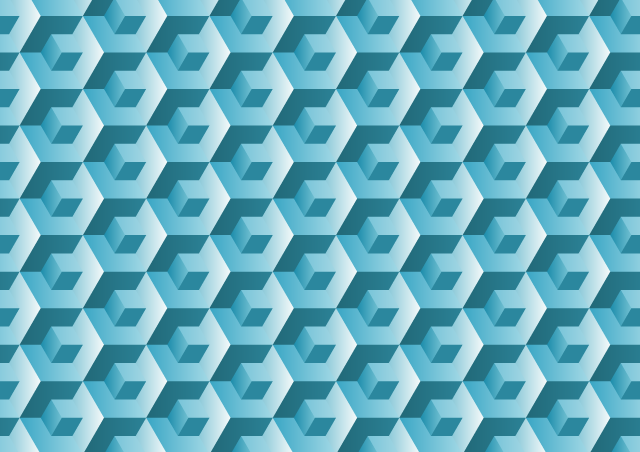
Give the GLSL for this pattern, as a WebGL 1 fragment shader.

```glsl
precision highp float;
// Flat-topped hexagons in a honeycomb, each split into three shaded rhombi
// that read as a hollow corner, with a half-size solid cube set in the middle.
// Every face has a left-to-right gradient; edges are smoothed by supersampling.

uniform vec2 u_resolution;

const float SQRT3 = 1.7320508;

// Offset from the nearest hexagon centre, for hexagons of circumradius 1.
vec2 hexOffset(vec2 p) {
  vec2 period = vec2(3.0, SQRT3);
  vec2 a = mod(p + 0.5 * period, period) - 0.5 * period;
  vec2 b = mod(p, period) - 0.5 * period;
  return dot(a, a) < dot(b, b) ? a : b;
}

// Distance-like measure that equals 1 on the hexagon outline.
float hexRadius(vec2 p) {
  p = abs(p);
  return max(p.y, 0.5 * p.y + 0.5 * SQRT3 * p.x) * 2.0 / SQRT3;
}

vec3 ramp(vec3 left, vec3 right, float from, float to, float x) {
  return mix(left, right, clamp((x - from) / (to - from), 0.0, 1.0));
}

// Faces of the hollow corner, meeting along 60, 180 and 300 degrees.
vec3 hollowColor(vec2 p) {
  float slant = SQRT3 * abs(p.y);
  if (p.x > 0.0 && slant < 3.0 * p.x)
    return ramp(vec3(0.55, 0.79, 0.85), vec3(0.96, 0.98, 0.98), 0.25, 1.0, p.x);
  if (p.y > 0.0)
    return ramp(vec3(0.13, 0.41, 0.47), vec3(0.17, 0.51, 0.59), -1.0, 0.5, p.x);
  return ramp(vec3(0.22, 0.65, 0.77), vec3(0.64, 0.85, 0.90), -1.0, 0.5, p.x);
}

// Faces of the solid cube, meeting along 0, 120 and 240 degrees.
vec3 cubeColor(vec2 p) {
  float slant = SQRT3 * abs(p.y);
  if (p.x < 0.0 && slant < -3.0 * p.x)
    return ramp(vec3(0.11, 0.55, 0.67), vec3(0.44, 0.75, 0.82), -0.5, 0.0, p.x);
  if (p.y > 0.0)
    return ramp(vec3(0.47, 0.77, 0.85), vec3(0.64, 0.84, 0.89), -0.25, 0.5, p.x);
  return vec3(0.17, 0.53, 0.62);
}

vec3 patternColor(vec2 p) {
  vec2 q = hexOffset(p);
  return hexRadius(q) < 0.5 ? cubeColor(q) : hollowColor(q);
}

void main() {
  vec3 sum = vec3(0.0);
  // 4 x 4 samples per pixel
  for (int j = 0; j < 4; j++) {
    for (int i = 0; i < 4; i++) {
      vec2 jitter = (vec2(float(i), float(j)) - 1.5) / 4.0;
      vec2 uv = (gl_FragCoord.xy + jitter - 0.5 * u_resolution) / u_resolution.x;
      // 15.17 hexagon radii across the canvas
      sum += patternColor(uv * 15.17 - vec2(-0.12, 0.65));
    }
  }
  gl_FragColor = vec4(sum / 16.0, 1.0);
}
```
